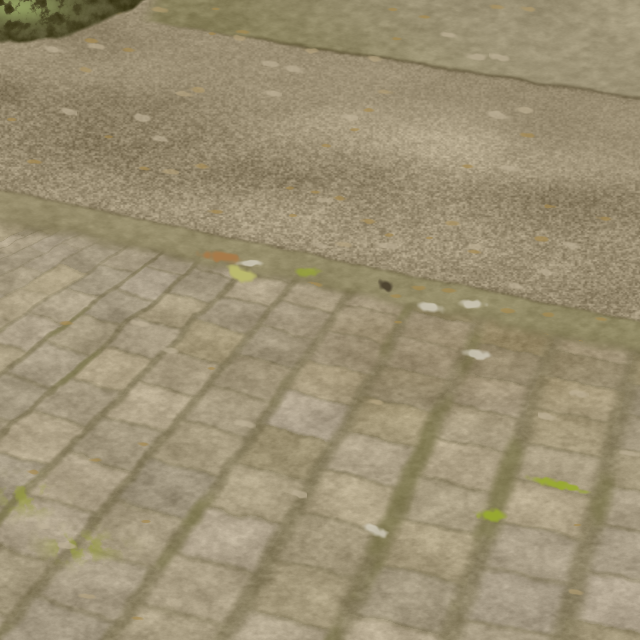
This texture is drawn by a WebGL 2 fragment shader. Its source:

```glsl
#version 300 es
precision highp float;
// Worn driveway: mossy slab, speckled asphalt, a kerb strip and cobbles in perspective.
// Cobble rows come from a bent fan of lines, courses from a logarithm of depth;
// layered value noise adds grain and stains, hashed cells scatter the litter.
uniform vec2 u_resolution;
out vec4 fragColor;

float hash(vec2 p) {
  vec3 a = fract(p.xyx * 0.1031);
  a += dot(a, a.yzx + 33.33);
  return fract((a.x + a.y) * a.z);
}

float noise(vec2 p) {
  vec2 i = floor(p), f = fract(p);
  f = f * f * (3.0 - 2.0 * f);
  return mix(mix(hash(i), hash(i + vec2(1, 0)), f.x),
             mix(hash(i + vec2(0, 1)), hash(i + vec2(1, 1)), f.x), f.y);
}

// Layered noise centred on zero
float fbm(vec2 p) {
  float sum = -0.5, amp = 0.533;
  for (int i = 0; i < 4; i++) {
    sum += amp * noise(p);
    p = mat2(1.6, 1.2, -1.2, 1.6) * p + 7.3;
    amp *= 0.5;
  }
  return sum;
}

float line(float d, float width) { return exp(-d * d / (width * width)); }

// Soft elliptical patch: centre, then radii
float blob(vec2 p, vec4 e) {
  vec2 d = (p - e.xy) / e.zw;
  return exp(-dot(d, d));
}

// Tilted leaf with a ragged rim: centre, then radii
float leaf(vec2 p, vec4 e, float tilt) {
  vec2 d = p - e.xy;
  d = (d + tilt * vec2(d.y, -d.x)) / e.zw;
  return 1.0 - smoothstep(0.5, 1.2, length(d) + 0.6 * noise(p * 130.0) - 0.3);
}

// Fan of rows (x) and courses (y) across the paving
vec2 pavingCoords(vec2 p) {
  float d = p.y - 0.651, x = p.x - 0.44;
  float a = 0.0018 - 0.006 * d, b = 0.146 + 0.085 * d, c = 0.966 - 0.26 * d - p.x;
  float row = 2.0 * c / (b + sqrt(max(b * b - 4.0 * a * c, 0.0005)));
  return vec2(row, 10.0 * log(max(p.y - 0.26 * x + 0.06 * x * x, 0.1)));
}

vec3 paving(vec2 p) {
  vec2 g = pavingCoords(p + 0.012 * vec2(fbm(p * 30.0), fbm(p * 30.0 + 40.0)));
  float row = floor(g.x);
  g.y += 0.1 + 0.625 * row; // steady stagger from row to row
  vec2 id = vec2(row + 20.0, floor(g.y) + 60.0), f = fract(g);
  float stain = fbm(p * vec2(22, 32)), grain = fbm(p * vec2(110, 180));
  float damp = blob(p, vec4(0.74, 0.55, 0.32, 0.09));

  vec3 stone = mix(vec3(0.615, 0.57, 0.465), vec3(0.685, 0.635, 0.54), hash(id));
  stone += (hash(id + 31.0) - 0.5) * vec3(-0.01, -0.005, 0.03) + 0.17 * stain;
  stone -= damp * vec3(0.07, 0.08, 0.105);

  // Gaps between rows widen to the right, those between courses stay narrow
  float gap = mix(1.0, 0.6, smoothstep(1.0, 6.0, g.x));
  float side = smoothstep(0.02, 0.15, f.x / gap) * smoothstep(0.04, 0.2, (1.0 - f.x) / gap);
  float ends = smoothstep(0.0, 0.1, f.y) * smoothstep(1.0, 0.92, f.y);
  float cover = mix(0.2, 1.0, side) * mix(0.5, 1.0, ends);
  cover = mix(cover, 0.85, max(0.35 * damp, 0.7 * smoothstep(7.5, 10.0, g.x)));
  vec3 soil = vec3(0.515, 0.475, 0.355) + 0.09 * stain;
  vec3 col = mix(soil, stone, cover) + 0.13 * grain;
  col += 0.03 * side * blob(f, vec4(0.5, 0.3, 0.4, 0.25));

  // Moss in the gaps and brighter tufts at the left
  float moss = (1.0 - side) * smoothstep(0.0, 0.2, fbm(p * 9.0 + 5.0));
  col = mix(col, vec3(0.47, 0.46, 0.26), 0.4 * moss);
  float tuft = blob(p, vec4(0.125, 0.855, 0.05, 0.022)) + blob(p, vec4(0.04, 0.775, 0.04, 0.025));
  return mix(col, vec3(0.6, 0.62, 0.26), 0.75 * tuft * smoothstep(-0.1, 0.15, fbm(p * 60.0)));
}

vec3 asphalt(vec2 p) {
  vec2 s = vec2(p.x, p.y - 0.16 * p.x);
  float grain = noise(p * vec2(200, 290)) + noise(p * vec2(320, 420)) - 1.0;
  vec3 col = vec3(0.59, 0.54, 0.435) + 0.11 * fbm(p * vec2(7, 18));
  col += 0.08 * blob(s, vec4(0.68, 0.115, 0.36, 0.045));
  col += 0.035 * blob(s, vec4(0.6, 0.28, 0.7, 0.035));
  col -= 0.045 * blob(p, vec4(0.2, 0.2, 0.25, 0.07));
  col -= 0.06 * blob(p, vec4(0.93, 0.31, 0.16, 0.025));
  col -= 0.1 * blob(p, vec4(0, 0.145, 0.06, 0.02));
  return col + grain * mix(0.06, 0.12, smoothstep(0.04, 0.22, s.y));
}

void main() {
  vec2 p = gl_FragCoord.xy / u_resolution;
  p.y = 1.0 - p.y; // grows towards the viewer
  float wobble = 0.008 * fbm(p * 25.0), rough = 0.13 * fbm(p * vec2(70, 130));
  vec3 col = asphalt(p);

  // Mossy slab at the far side
  float slabEdge = p.y - 0.153 * p.x + wobble;
  float slab = smoothstep(0.004, -0.004, slabEdge) * smoothstep(0.225, 0.26, p.x + 0.4 * p.y);
  vec3 slabCol = mix(vec3(0.515, 0.485, 0.34), vec3(0.615, 0.575, 0.465), smoothstep(0.3, 0.95, p.x - 1.6 * slabEdge));
  col = mix(col, slabCol + rough + 0.1 * fbm(p * vec2(6, 22)), slab);
  col -= 0.13 * line(slabEdge, 0.003) * smoothstep(0.22, 0.5, p.x);

  // Kerb strip, then cobbles in front of it
  float kerbTop = p.y - 0.297 - 0.207 * p.x + wobble;
  float kerbFoot = p.y - 0.345 - 0.205 * p.x + 2.0 * wobble;
  vec3 kerb = mix(vec3(0.59, 0.55, 0.42), vec3(0.56, 0.53, 0.385), p.x) + 0.07 * fbm(p * 12.0) + rough;
  col = mix(col, kerb, smoothstep(-0.004, 0.004, kerbTop));
  col = mix(col, paving(p), smoothstep(-0.01, 0.012, kerbFoot));
  col -= 0.07 * line(kerbTop, 0.003) + 0.05 * line(kerbFoot, 0.008);
  col = mix(col, vec3(0.28, 0.24, 0.17), 0.9 * leaf(p, vec4(0.603, 0.447, 0.014, 0.011), 0.7));

  // Sparse litter, denser on the asphalt
  for (float size = 9.0; size < 26.0; size += 8.0) {
    vec2 cell = floor(p * size), seed = cell + 2.0 * size;
    vec2 spot = (cell + 0.25 + 0.5 * vec2(hash(seed), hash(seed + 50.0))) / size;
    float kind = hash(seed + 90.0);
    vec3 tint = mix(vec3(0.65, 0.54, 0.31), vec3(0.74, 0.69, 0.59), smoothstep(0.5, 0.7, kind));
    float there = step(kerbFoot > 0.0 ? 0.96 : 0.86, hash(seed + 140.0));
    col = mix(col, tint, 0.7 * there * leaf(p, vec4(spot, vec2(0.012, 0.004) * (0.5 + kind)), 0.2 * kind));
  }

  // Larger fallen leaves and pale petals
  col = mix(col, vec3(0.65, 0.48, 0.29), leaf(p, vec4(0.347, 0.401, 0.034, 0.009), 0.15));
  col = mix(col, vec3(0.73, 0.72, 0.43), leaf(p, vec4(0.377, 0.428, 0.025, 0.012), 0.35));
  float limes = 0.7 * leaf(p, vec4(0.48, 0.425, 0.02, 0.008), 0.0)
    + leaf(p, vec4(0.766, 0.805, 0.021, 0.01), 0.1) + leaf(p, vec4(0.87, 0.757, 0.046, 0.007), 0.24);
  float petals = leaf(p, vec4(0.39, 0.411, 0.02, 0.005), 0.0)
    + leaf(p, vec4(0.672, 0.48, 0.021, 0.008), 0.2) + leaf(p, vec4(0.738, 0.475, 0.02, 0.007), 0.0)
    + leaf(p, vec4(0.746, 0.554, 0.027, 0.007), 0.1) + leaf(p, vec4(0.588, 0.83, 0.024, 0.009), 0.5);
  col = mix(col, vec3(0.6, 0.67, 0.18), 0.9 * limes);
  col = mix(col, vec3(0.81, 0.79, 0.73), 0.85 * petals);

  // Shaded hedge in the far left corner
  float hedge = p.y - min(0.07 - 0.1 * p.x, 0.11 - 0.48 * p.x) + 2.0 * wobble;
  float clump = fbm(p * 75.0);
  vec3 foliage = vec3(0.3, 0.285, 0.16) + 0.25 * clump;
  float lit = smoothstep(-0.05, 0.12, clump) * blob(p, vec4(0.03, 0.01, 0.07, 0.025));
  foliage = mix(foliage, vec3(0.57, 0.62, 0.38), lit);
  col = mix(col, foliage, smoothstep(0.004, -0.004, hedge));

  fragColor = vec4(col, 1);
}
```
